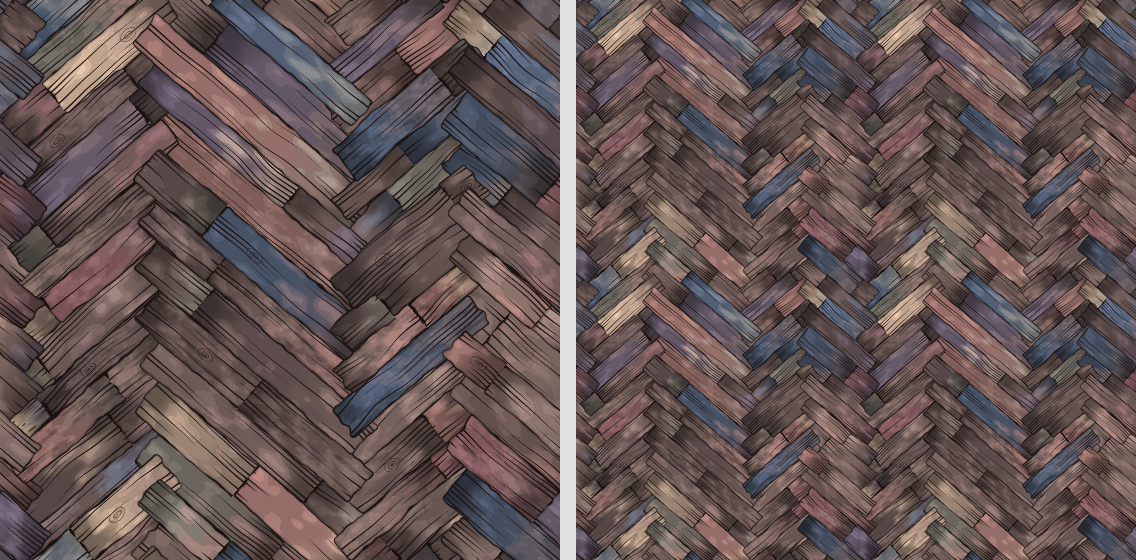
Left: one tile. Right: repeated 2 by 2.
A WebGL 2 fragment shader for this texture:

```glsl
#version 300 es
precision highp float;
// Seamless herringbone of worn, inked wooden planks in muted mauve, tan, sage and blue.
uniform vec2 u_resolution;
out vec4 outColor;

const float SLOPE = 0.85;
const vec3 INK = vec3(0.10, 0.065, 0.065);
const vec4 COLUMN_CENTER = vec4(0.16, 0.4525, 0.729, 0.9365);
const vec4 COLUMN_WIDTH = vec4(0.24, 0.345, 0.208, 0.207);
const vec4 COLUMN_ROWS = vec4(13.0, 12.0, 13.0, 12.0);
// Common woods come first, rare ones last
const vec3 WOOD[10] = vec3[10](
  vec3(0.47, 0.385, 0.37), vec3(0.57, 0.47, 0.44), vec3(0.42, 0.345, 0.34),
  vec3(0.60, 0.44, 0.42), vec3(0.46, 0.375, 0.365), vec3(0.76, 0.65, 0.56),
  vec3(0.51, 0.49, 0.45), vec3(0.52, 0.36, 0.38), vec3(0.42, 0.37, 0.44),
  vec3(0.34, 0.39, 0.48));

float hash(vec2 p) {
  return fract(sin(dot(p, vec2(127.1, 311.7))) * 43758.5);
}

float noise(vec2 p) {
  vec2 i = floor(p), f = fract(p);
  f = f * f * (3.0 - 2.0 * f);
  return mix(mix(hash(i), hash(i + vec2(1, 0)), f.x),
             mix(hash(i + vec2(0, 1)), hash(i + vec2(1, 1)), f.x), f.y);
}

float fbm(vec2 p) {
  return 0.55 * noise(p) + 0.3 * noise(p * 2.1 + 7.0) + 0.15 * noise(p * 4.3 + 3.0);
}

float boxDistance(vec2 p, vec2 halfSize, float radius) {
  vec2 q = abs(p) - halfSize + radius;
  return length(max(q, 0.0)) + min(max(q.x, q.y), 0.0) - radius;
}

vec3 woodColor(float h) {
  return WOOD[int(pow(h, 1.4) * 9.99)];
}

// Tapering splits that run in from either end of a plank.
float cracks(vec2 p, float len, float seed, float aa) {
  float lane = p.y * 125.0 + 1.4 * noise(vec2(p.x * 14.0, seed));
  float h = hash(vec2(floor(lane), seed));
  float reach = len * hash(vec2(seed, floor(lane) + 40.0));
  float fromEnd = h < 0.5 ? p.x : len - p.x;
  float width = 0.0015 * (1.0 - fromEnd / max(reach, 0.01));
  float d = abs(fract(lane) - 0.5) / 125.0;
  return clamp((width - d) / aa + 0.5, 0.0, 1.0) * smoothstep(0.0, 0.0005, width);
}

// Oval growth rings around an occasional knot.
float knot(vec2 p, float seed) {
  float r = length(p * vec2(0.7, 1.2)) + 0.004 * noise(p * 90.0 + seed);
  float rings = smoothstep(0.35, 0.9, sin(r * 1100.0));
  return max(rings * 0.7, 1.0 - smoothstep(0.003, 0.005, r)) * (1.0 - smoothstep(0.012, 0.018, r));
}

// p.x runs from one plank end to the other, p.y is measured from its middle.
vec3 paintPlank(vec2 p, float len, float seed, float edge, float aa) {
  vec2 q = p + seed * vec2(3.7, 1.9);
  float blotch = fbm(q * vec2(26.0, 44.0));
  float grain = noise(q * vec2(16.0, 210.0));
  float blend = smoothstep(0.25, 0.85, p.x / len + (blotch - 0.5) * 0.8);
  vec3 color = mix(woodColor(hash(vec2(seed, 1.0))), woodColor(hash(vec2(seed, 2.0))), blend * 0.65);
  // Flat washes, faint grain and a shaded end
  float tone = 0.92 + 0.12 * smoothstep(0.38, 0.41, blotch) + 0.12 * smoothstep(0.57, 0.60, blotch);
  tone *= 0.84 + 0.24 * hash(vec2(seed, 3.0));
  tone -= 0.17 * smoothstep(0.62, 0.74, grain);
  tone += 0.07 * smoothstep(0.66, 0.74, noise(q * vec2(60.0, 95.0)));
  float fromEnd = hash(vec2(seed, 4.0)) < 0.5 ? p.x : len - p.x;
  tone *= mix(0.64, 1.0, smoothstep(0.0, 0.08, fromEnd + 0.05 * (blotch - 0.5)));
  tone *= mix(0.82, 1.0, smoothstep(0.002, 0.007, edge));
  color *= tone;
  // Inked marks
  float ink = cracks(p, len, seed, aa) * 0.9;
  vec2 knotAt = vec2(len * mix(0.25, 0.75, hash(vec2(seed, 5.0))), 0.0);
  ink = max(ink, 0.6 * knot(p - knotAt, seed) * step(hash(vec2(seed, 6.0)), 0.12));
  ink = max(ink, 0.6 * smoothstep(0.88, 0.92, noise(q * vec2(90.0, 130.0))));
  float outline = 0.0012 + 0.0022 * noise(q * 45.0);
  ink = max(ink, 1.0 - smoothstep(outline - aa, outline + aa, edge));
  return mix(color, INK, ink);
}

// Lays one plank row, sometimes sawn in two, over the color below.
vec3 layRow(vec3 below, vec2 local, float halfLen, vec2 sides, vec2 id, float aa) {
  float seed = floor(hash(id + 0.5) * 300.0) + id.x * 0.37;
  float lo = -halfLen - 0.014 * hash(id + 11.0);
  float hi = halfLen + 0.014 * hash(id + 12.0);
  float cut = halfLen * (2.0 * hash(id + 13.0) - 1.0);
  if (abs(cut) < 0.72 * halfLen) {
    bool second = local.x > cut;
    lo = second ? cut : lo;
    hi = second ? hi : cut;
    seed += second ? 17.0 : 0.0;
  }
  vec2 p = local - vec2(lo, 0.5 * (sides.x + sides.y));
  vec2 halfSize = 0.5 * vec2(hi - lo, sides.y - sides.x) + 0.002;
  vec2 wobble = vec2(noise(vec2(local.y * 70.0, seed)), noise(vec2(local.x * 17.0, seed + 9.0))) - 0.5;
  float d = boxDistance(p - vec2(halfSize.x, 0.0) + wobble * vec2(0.008, 0.007), halfSize, 0.006);
  d += 0.003 * (noise(local * 75.0 + seed) - 0.5);
  if (d > aa) return below;
  return mix(below, paintPlank(p, hi - lo, seed, -d, aa), 1.0 - smoothstep(-aa, aa, d));
}

void main() {
  vec2 uv = gl_FragCoord.xy / u_resolution;
  float aa = 0.7 / min(u_resolution.x, u_resolution.y);
  float cosine = inversesqrt(1.0 + SLOPE * SLOPE);
  vec3 color = INK;
  // Two random layers make the plank ends overlap both ways
  for (int layer = 0; layer < 2; layer++)
  for (int c = 0; c < 4; c++) {
    float lean = c % 2 == 0 ? SLOPE : -SLOPE;
    float rows = COLUMN_ROWS[c];
    float dx = fract(uv.x - COLUMN_CENTER[c] + 0.5) - 0.5;
    float rise = uv.y - lean * dx;
    for (int k = -1; k <= 1; k++) {
      float row = floor(rise * rows) + float(k);
      vec2 id = vec2(float(c) * 31.0, mod(row, rows));
      if (int(hash(id + 21.0) * 2.0) != layer) continue;
      vec2 next = vec2(id.x, mod(row + 1.0, rows));
      vec2 sides = vec2(0.0, 1.0) + 0.4 * (vec2(hash(id + 31.0), hash(next + 31.0)) - 0.5);
      vec2 local = vec2(dx + lean * (uv.y - (row + 0.5) / rows), rise - row / rows) * cosine;
      float halfLen = 0.5 * COLUMN_WIDTH[c] / cosine + 0.018;
      color = layRow(color, local, halfLen, sides * cosine / rows, id, aa);
    }
  }
  outColor = vec4(color, 1.0);
}
```
